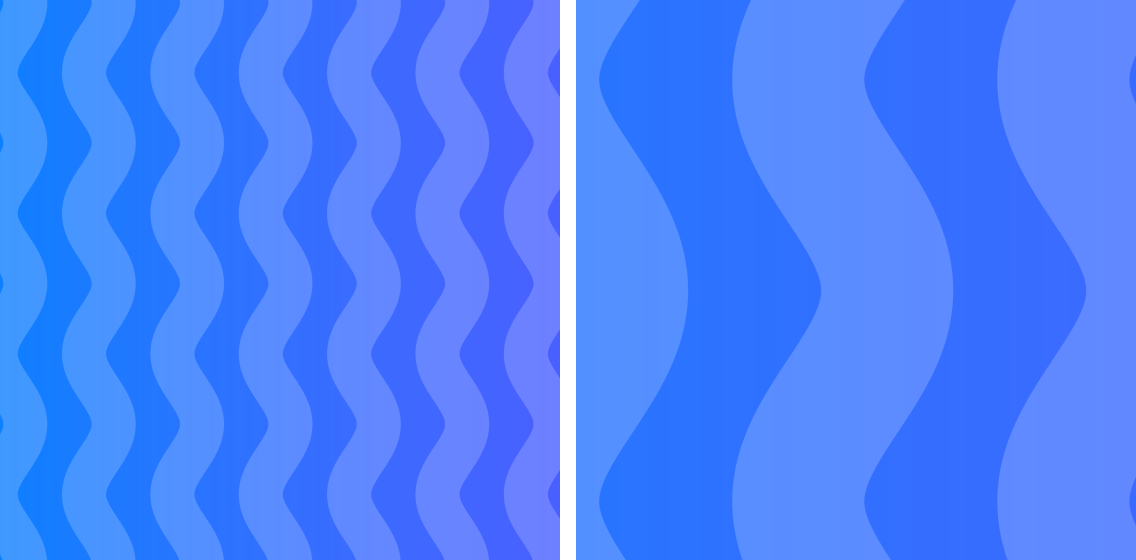
Left, the full canvas; right, a detail of the centre.
This pattern is drawn by a WebGL 2 fragment shader. Its source:

```glsl
#version 300 es
precision highp float;
// Pale upright wavy ribbons over a horizontal blue-to-indigo gradient.

uniform vec2 u_resolution;
out vec4 fragColor;

// Centre line of a ribbon: sideways offset at height y.
float waveOffset(float y) {
    return -0.0265 * cos(6.2832 * (y - 0.1172) / 0.251);
}

float segmentDistance(vec2 p, vec2 a, vec2 b) {
    vec2 ab = b - a;
    return length(p - a - ab * clamp(dot(p - a, ab) / dot(ab, ab), 0.0, 1.0));
}

// True distance to the wave, so the ribbon keeps its width along the bends.
float waveDistance(vec2 p) {
    float nearest = 1.0;
    float y = p.y - 0.06;
    vec2 a = vec2(waveOffset(y), y);
    for (int i = 0; i < 30; i++) {
        y += 0.004;
        vec2 b = vec2(waveOffset(y), y);
        nearest = min(nearest, segmentDistance(p, a, b));
        a = b;
    }
    return nearest;
}

void main() {
    vec2 uv = gl_FragCoord.xy / u_resolution;

    // Background gradient, easing slightly towards the right
    vec3 color = vec3(0.055 + uv.x * (0.34 - 0.11 * uv.x), 0.5 - 0.125 * uv.x, 1.0);

    // Fold x onto the closest ribbon
    float spacing = 0.1578;
    float column = round((uv.x - 0.1765 - waveOffset(uv.y)) / spacing);
    vec2 p = vec2(uv.x - 0.1765 - column * spacing, uv.y);

    // Translucent white ribbon with a smooth edge
    float edge = 0.7 / min(u_resolution.x, u_resolution.y);
    float ribbon = 1.0 - smoothstep(-edge, edge, waveDistance(p) - 0.0393);
    fragColor = vec4(mix(color, vec3(1.0), 0.2 * ribbon), 1.0);
}
```
